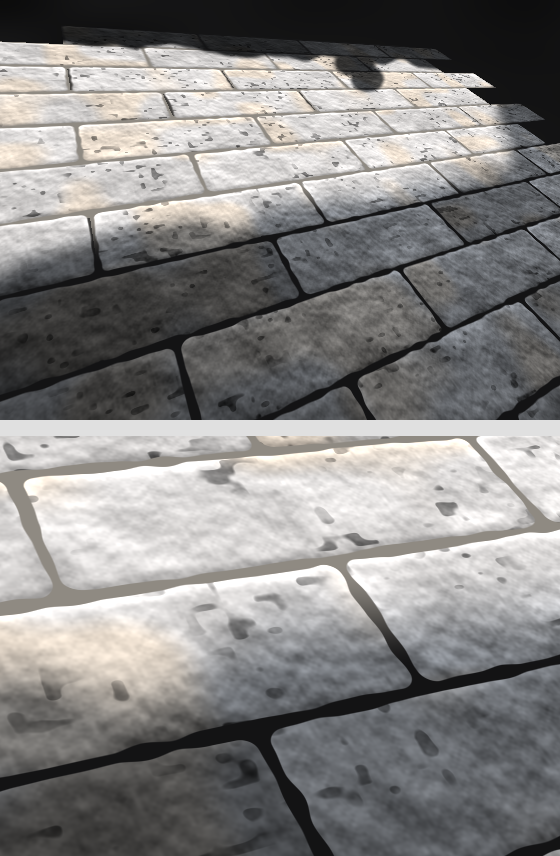
Top, the full canvas; bottom, a detail of the centre.
Reproduce this texture procedurally as a WebGL 2 fragment shader.

```glsl
#version 300 es
precision highp float;
uniform vec2 u_resolution;
out vec4 outColor;

// Wall layout, in rows and brick lengths
const float BRICK_ASPECT = 3.1;
const float BRICK_PITCH = 7.4;
const float FIRST_JOINT = 0.22;
const float BOND_SHIFT = 0.5;
const float NEAR_ROW = 4.0;
const float NEAR_SHIFT = 0.19;
const float TOP_ROW = -3.0;
const float WALL_END = 4.0;
const float HALF_GAP = 0.035;
const float CORNER = 0.08;
// Surface
const float RELIEF = 1.15;
const float PIT_DEPTH = 0.4;
const float TONE_SPREAD = 0.22;
// Colours
const vec3 SUNLIT = vec3(0.865, 0.855, 0.85);
const vec3 SHADED = vec3(0.325, 0.335, 0.35);
const vec3 WARM = vec3(1.06, 1.0, 0.92);
const vec3 JOINT_LIT = vec3(0.56, 0.54, 0.51);
const vec3 JOINT_DARK = vec3(0.075, 0.075, 0.08);
const vec3 BACKDROP = vec3(0.06, 0.06, 0.062);

float hash(vec2 p) {
  vec3 q = fract(p.xyx * 0.1031);
  q += dot(q, q.yzx + 33.33);
  return fract((q.x + q.y) * q.z);
}

float noise(vec2 p) {
  vec2 i = floor(p), f = fract(p);
  f = f * f * (3.0 - 2.0 * f);
  return mix(mix(hash(i), hash(i + vec2(1, 0)), f.x),
             mix(hash(i + vec2(0, 1)), hash(i + 1.0), f.x), f.y);
}

// Layered noise; octaves finer than the pixel footprint fade out
float stoneHeight(vec2 p, float footprint) {
  float sum = 0.0, amp = 0.5, freq = 2.5;
  for (int i = 0; i < 5; i++) {
    float keep = clamp(0.7 / (freq * footprint), 0.0, 1.0);
    sum += amp * keep * (noise(p * freq + float(i) * 17.0) - 0.5);
    amp *= 0.62;
    freq *= 2.1;
  }
  return sum;
}

float roundedBox(vec2 p, vec2 halfSize, float radius) {
  vec2 q = abs(p) - halfSize + radius;
  return length(max(q, 0.0)) + min(max(q.x, q.y), 0.0) - radius;
}

// Canvas point (y downward) to wall plane: x in bricks, y in rows
vec2 wallPlane(vec2 c) {
  float depth = 0.0521 + 0.0982 * c.y - 0.031 * c.x;
  return vec2((c.x - 0.0573) / BRICK_PITCH, c.y - 0.2222 + 0.0117 * c.x) / depth;
}

float ellipseShadow(vec2 c, vec2 center, vec2 radius) {
  return 1.0 - smoothstep(0.8, 1.15, length((c - center) / radius));
}

// Patch of sunlight with a ragged top and soft lower side
float sunlight(vec2 c) {
  float wobble = noise(c * 9.0) - 0.5;
  float top = 0.088 + 0.065 * c.x + 0.022 * (noise(vec2(c.x * 22.0, 3.0)) - 0.5);
  float low = 0.635 - 0.19 * c.x + 0.05 * wobble;
  float right = 1.18 + 0.25 * (c.y - 0.25) + 0.07 * wobble;
  float lit = smoothstep(top - 0.005, top + 0.008, c.y);
  lit *= 1.0 - smoothstep(low - 0.055, low + 0.03, c.y);
  lit *= 1.0 - smoothstep(right - 0.03, right + 0.03, c.x);
  lit *= 1.0 - ellipseShadow(c, vec2(0.845, 0.15), vec2(0.05, 0.032));
  return lit * (1.0 - ellipseShadow(c, vec2(0.875, 0.188), vec2(0.04, 0.032)));
}

void main() {
  vec2 c = gl_FragCoord.xy / u_resolution.y;
  c.y = 1.0 - c.y;
  vec2 plane = wallPlane(c);
  vec2 q = plane * vec2(BRICK_ASPECT, 1.0);
  float footprint = fwidth(q.y);

  // Running bond
  float row = floor(plane.y);
  float offset = FIRST_JOINT + BOND_SHIFT * (1.0 - mod(row, 2.0)) + NEAR_SHIFT * step(NEAR_ROW, row);
  float along = plane.x - offset;
  vec2 id = vec2(floor(along), row);
  float tone = hash(id + 40.0);
  vec2 local = (vec2(fract(along), fract(plane.y)) - 0.5) * vec2(BRICK_ASPECT, 1.0);
  vec2 halfSize = vec2(BRICK_ASPECT, 1.0) * 0.5 - HALF_GAP * (0.85 + 0.4 * hash(id + 71.0));
  float edge = roundedBox(local, halfSize, CORNER) + 0.035 * (noise(q * 7.0) - 0.5);
  float cover = 1.0 - smoothstep(-0.7 * footprint, 0.7 * footprint, edge);

  // Stone relief, pits and worn edges
  vec2 s = q + id * 13.7 + 100.0;
  float height = stoneHeight(s, footprint);
  float slope = height - stoneHeight(s + vec2(0.02, -0.05), footprint);
  float pits = smoothstep(0.73, 0.85, noise(s * vec2(10.0, 13.0))) * smoothstep(0.4, 0.7, noise(s * 2.3 + 9.0));
  float bevel = smoothstep(-0.1, 0.0, edge) * local.y;

  // Light
  float lit = sunlight(c);
  float ambient = mix(0.78, 1.18, smoothstep(0.0, 1.1, c.x)) * mix(1.1, 0.85, smoothstep(0.5, 1.0, c.y));
  ambient *= mix(0.45, 1.0, smoothstep(0.1, 0.45, c.y));
  float shadeTone = 1.0 + TONE_SPREAD * (tone - 0.5) * 2.0;
  vec3 light = mix(SHADED * ambient * shadeTone, SUNLIT * (0.96 + 0.08 * tone), lit);
  float texture_ = 1.0 + mix(1.0, 0.5, lit) * (RELIEF * slope + 0.5 * height) - PIT_DEPTH * pits - 0.5 * bevel;
  vec3 stone = light * texture_ * mix(vec3(1.0), WARM, 0.8 * smoothstep(0.5, 0.8, noise(s * 1.3)));

  // Joints and surroundings
  float openJoint = 0.6 * step(0.8, hash(id + 5.0)) * step(abs(local.y), 0.4);
  vec3 joint = mix(JOINT_DARK, JOINT_LIT, lit * (1.0 - openJoint));
  vec3 color = mix(joint, stone, cover);
  float onWall = smoothstep(-footprint, footprint, plane.y - TOP_ROW);
  onWall *= step(id.x + 0.5 + offset, WALL_END);
  onWall *= 1.0 - step(row, TOP_ROW) * step(id.x, -0.5);
  vec3 backdrop = BACKDROP * (0.75 + 0.7 * noise(c * vec2(4.0, 9.0)));
  color = mix(backdrop, color, onWall);
  outColor = vec4(clamp(color, 0.0, 1.0), 1.0);
}
```
